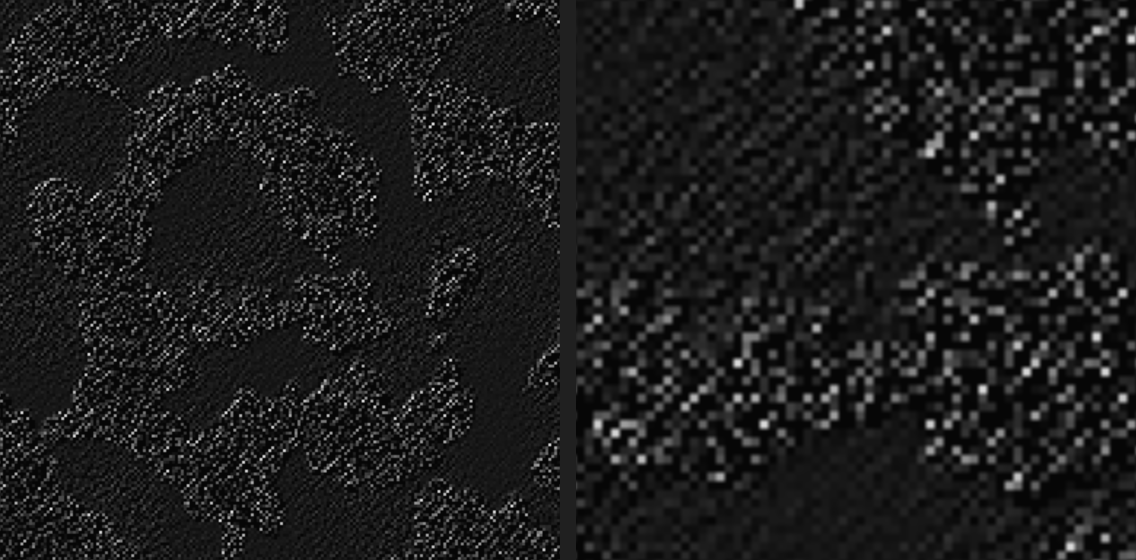
Left, the full canvas; right, a detail of the centre.
This texture is drawn by a Shadertoy shader. Its source:

```glsl
#define CELLS 192.0
#define CLUMP_SCALE 5.6
#define CLUMP_LEVEL 0.0
#define QUIET_GAIN 0.12
#define CLUMP_GAIN 0.66
#define RIM_GAIN 0.3
#define SPECKLE 0.9
#define PEAK_BOOST 0.3
#define BASE_GREY 0.087
#define CLUMP_SHADE 0.065
#define BLACK_GREY 0.022
#define WHITE_GREY 0.85

float hash(vec2 p) {
    vec3 q = fract(p.xyx * 0.1031);
    q += dot(q, q.yzx + 33.33);
    return fract((q.x + q.y) * q.z);
}

float cornerSlope(vec2 corner, vec2 offset) {
    float angle = 6.28318 * hash(corner);
    return dot(vec2(cos(angle), sin(angle)), offset);
}

float gradientNoise(vec2 p) {
    vec2 i = floor(p), f = p - i;
    vec2 u = f * f * f * (f * (f * 6.0 - 15.0) + 10.0);
    vec2 e = vec2(1.0, 0.0);
    float low = mix(cornerSlope(i, f), cornerSlope(i + e, f - e), u.x);
    float high = mix(cornerSlope(i + e.yx, f - e.yx), cornerSlope(i + 1.0, f - 1.0), u.x);
    return mix(low, high, u.y);
}

// Broad patches with rounded lobes along their borders
float clumpField(vec2 cell) {
    vec2 p = cell / CELLS * CLUMP_SCALE;
    float lobes = abs(gradientNoise(p * 2.1 + 51.7)) - 0.2;
    return gradientNoise(p + 17.3) + 0.55 * lobes - CLUMP_LEVEL;
}

float clumpMask(float field) {
    return smoothstep(-0.03, 0.04, field);
}

// Fine height, drawn out a little along the rising diagonal
float grainHeight(vec2 cell) {
    vec2 diagonal = vec2(cell.x + cell.y, cell.x - cell.y);
    return gradientNoise(diagonal * vec2(0.21, 0.47) + 90.4) + SPECKLE * hash(cell + 7.0);
}

// Relief of one cell against its left and upper neighbours
float cellGrey(vec2 cell) {
    vec2 left = cell - vec2(1.0, 0.0), upper = cell + vec2(0.0, 1.0);
    float field = clumpField(cell);
    float mask = clumpMask(field);
    float rim = mask - clumpMask(clumpField(cell + vec2(-1.0, 1.0)));
    float slope = grainHeight(cell) - 0.5 * (grainHeight(left) + grainHeight(upper));
    float relief = slope + RIM_GAIN * rim;
    relief += PEAK_BOOST * max(relief, 0.0) * relief;

    float patchiness = gradientNoise(cell / CELLS * 5.0 + 33.1);
    float quiet = QUIET_GAIN * (1.0 + 1.6 * clamp(patchiness, -0.4, 0.4));
    float loud = CLUMP_GAIN * (1.0 - 0.3 * smoothstep(0.12, 0.45, field));
    float grey = BASE_GREY - CLUMP_SHADE * mask + relief * mix(quiet, loud, mask);
    return clamp(grey, BLACK_GREY, WHITE_GREY);
}

void mainImage(out vec4 fragColor, in vec2 fragCoord) {
    // Blend neighbouring cells with soft edges
    vec2 p = fragCoord / iResolution.y * CELLS - 0.5;
    vec2 cell = floor(p);
    vec2 blend = smoothstep(0.12, 0.88, p - cell);
    float low = mix(cellGrey(cell), cellGrey(cell + vec2(1.0, 0.0)), blend.x);
    float high = mix(cellGrey(cell + vec2(0.0, 1.0)), cellGrey(cell + 1.0), blend.x);
    fragColor = vec4(vec3(mix(low, high, blend.y)), 1.0);
}
```
